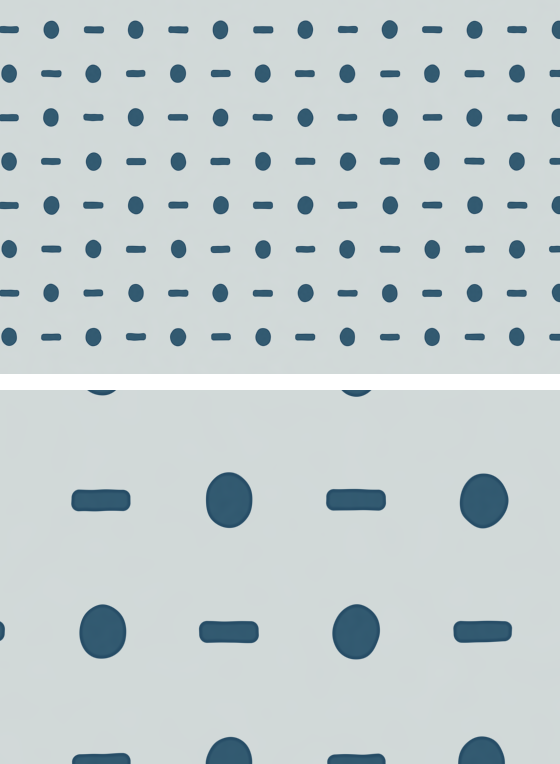
Top: the whole. Bottom: its middle third, enlarged.
This pattern is drawn by a Shadertoy shader. Its source:

```glsl
// Checkered rows of hand-cut oval dots and short rounded dashes, blue on pale grey.

const vec3 PAPER = vec3(0.820, 0.850, 0.848);
const vec3 INK = vec3(0.197, 0.352, 0.441);
const vec3 INK_RIM = vec3(0.150, 0.300, 0.400);

// All lengths are fractions of the canvas width.
const vec2 PITCH = vec2(0.07561, 0.0784);
const vec2 FIRST = vec2(0.0159, 0.0660);
const float LAST_ROW = 7.0;
const vec2 DOT_RADII = vec2(0.0139, 0.0163);
const vec2 DASH_HALF = vec2(0.0177, 0.0061);
const float DASH_CORNER = 0.0047;
const float RIM_WIDTH = 0.0014;

// Two hashed values in -1..1.
vec2 hash2(vec2 p) {
    vec3 q = fract(p.xyx * vec3(0.1031, 0.1030, 0.0973));
    q += dot(q, q.yzx + 33.33);
    return fract((q.xx + q.yz) * q.zy) * 2.0 - 1.0;
}

float gradientNoise(vec2 p) {
    vec2 i = floor(p), f = fract(p);
    vec2 u = f * f * f * (f * (f * 6.0 - 15.0) + 10.0);
    vec2 e = vec2(1.0, 0.0);
    float a = dot(hash2(i), f);
    float b = dot(hash2(i + e.xy), f - e.xy);
    float c = dot(hash2(i + e.yx), f - e.yx);
    float d = dot(hash2(i + e.xx), f - e.xx);
    return mix(mix(a, b, u.x), mix(c, d, u.x), u.y);
}

mat2 rotation(float angle) {
    float c = cos(angle), s = sin(angle);
    return mat2(c, s, -s, c);
}

float ellipseDistance(vec2 p, vec2 radii) {
    float k = length(p / radii);
    float slope = length(p / (radii * radii));
    return k * (k - 1.0) / max(slope, 1e-4);
}

float roundedBoxDistance(vec2 p, vec2 halfSize, float corner) {
    vec2 q = abs(p) - halfSize + corner;
    return length(max(q, 0.0)) + min(max(q.x, q.y), 0.0) - corner;
}

// Signed distance to the motif of one cell, with its own tilt, size and edge.
float motifDistance(vec2 p, vec2 cell) {
    vec2 shift = hash2(cell + 17.0);
    vec2 shape = hash2(cell + 53.0);
    p -= shift * vec2(0.0007, 0.0004);
    float wobble = gradientNoise(p * 75.0 + cell * 7.31) * 0.0010;
    bool isDot = mod(cell.x + cell.y, 2.0) < 0.5;
    if (isDot) {
        p = rotation(shape.x * 0.12) * p;
        return ellipseDistance(p, DOT_RADII * (1.0 + 0.018 * shape)) + wobble;
    }
    p = rotation(shape.x * 0.015) * p;
    return roundedBoxDistance(p, DASH_HALF + shape * 0.0003, DASH_CORNER) + wobble;
}

void mainImage(out vec4 fragColor, in vec2 fragCoord) {
    float pixel = 1.0 / iResolution.x;
    vec2 p = fragCoord * pixel;

    // Nearest motif; the rows stop before the margins.
    vec2 cell = round((p - FIRST) / PITCH);
    cell.y = clamp(cell.y, 0.0, LAST_ROW);
    float d = motifDistance(p - FIRST - cell * PITCH, cell);

    // Faint paper mottling, and ink that darkens towards its edge.
    vec3 paper = PAPER + 0.006 * gradientNoise(p * 45.0);
    float rim = smoothstep(-RIM_WIDTH * 2.0, -RIM_WIDTH * 0.6, d);
    vec3 ink = mix(INK, INK_RIM, rim) + 0.010 * gradientNoise(p * 160.0);

    float coverage = 1.0 - smoothstep(-0.8 * pixel, 0.8 * pixel, d);
    fragColor = vec4(mix(paper, ink, coverage), 1.0);
}
```
